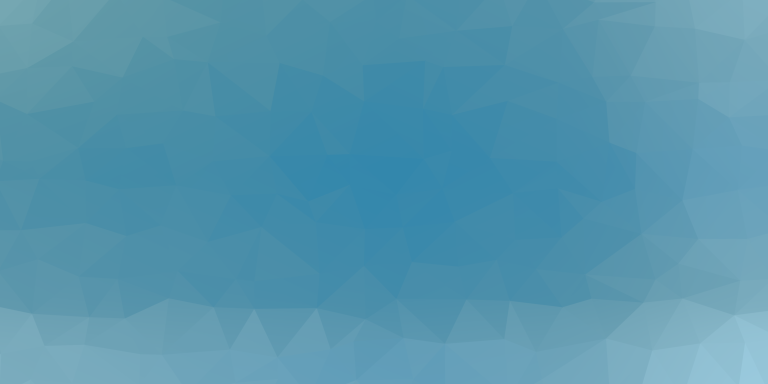
A WebGL 2 fragment shader for this background:

```glsl
#version 300 es
precision highp float;
// Low-poly blue backdrop: a jittered grid is split into triangles, and each
// facet takes a nearly flat colour from a smooth field that is deepest near
// the centre and grows paler toward the right side and the lower band.
uniform vec2 u_resolution;
out vec4 fragColor;

const vec2 CELL = vec2(0.122, 0.1035); // facet spacing, in canvas heights
const vec2 SHIFT = vec2(0.03, 0.013);  // grid offset

float hash(vec2 p) {
    vec3 q = fract(vec3(p.xyx) * 0.1031);
    q += dot(q, q.yzx + 33.33);
    return fract((q.x + q.y) * q.z);
}

// Mesh vertex belonging to one grid node
vec2 meshVertex(vec2 node) {
    vec2 jitter = vec2(hash(node + 17.3), hash(node + 71.9)) - 0.5;
    return (node + jitter * vec2(0.66, 0.6)) * CELL - SHIFT;
}

// Smooth colour field over the unit canvas
vec3 fieldColor(vec2 uv, float shade) {
    vec2 d = uv - vec2(0.515, 0.545);
    float pale = 0.2 * abs(d.x) + 0.21 * abs(d.y);
    pale += 0.11 * smoothstep(0.7, 0.98, uv.x);
    pale += 0.08 * (1.0 - smoothstep(0.12, 0.24, uv.y));
    pale += 0.05 * smoothstep(0.3, 0.0, uv.x) * smoothstep(0.6, 1.0, uv.y);
    pale = max(pale + shade, 0.0);

    vec3 color = vec3(0.2, 0.53, 0.68) + pale * vec3(1.0, 0.2, -0.35)
               + pale * pale * vec3(0.0, 1.1, 2.0);

    // Cooler glows at the right edge and bottom centre, greyer upper left
    vec2 right = (uv - vec2(0.97, 0.55)) / vec2(0.16, 0.22);
    vec2 bottom = (uv - vec2(0.5, 0.02)) / vec2(0.3, 0.12);
    float cool = exp(-dot(right, right)) + exp(-dot(bottom, bottom));
    color += cool * vec3(-0.01, 0.01, 0.04);
    color.b -= 0.025 * smoothstep(0.9, 0.0, length(uv - vec2(0.0, 1.0)));
    return color;
}

// Signed distance to the line a-b, positive on its left
float leftOf(vec2 p, vec2 a, vec2 b) {
    vec2 e = b - a;
    return (e.x * (p.y - a.y) - e.y * (p.x - a.x)) / length(e);
}

// Adds a counter-clockwise facet, weighted by its smooth coverage
void addFacet(inout vec4 sum, vec2 p, vec2 a, vec2 b, vec2 c, float seed) {
    float inside = min(leftOf(p, a, b), min(leftOf(p, b, c), leftOf(p, c, a)));
    float soft = 0.7 / u_resolution.y;
    float cover = smoothstep(-soft, soft, inside);
    if (cover <= 0.0) return;
    vec2 sampleAt = mix((a + b + c) / 3.0, p, 0.3);
    sampleAt.x *= u_resolution.y / u_resolution.x;
    sum += cover * vec4(fieldColor(sampleAt, (seed - 0.5) * 0.03), 1.0);
}

void main() {
    vec2 p = gl_FragCoord.xy / u_resolution.y;
    vec2 home = floor((p + SHIFT) / CELL);
    vec4 sum = vec4(0.0);

    // Test the two facets of every nearby cell
    for (int j = -1; j <= 1; j++) {
        for (int i = -1; i <= 1; i++) {
            vec2 node = home + vec2(i, j);
            vec2 a = meshVertex(node);
            vec2 b = meshVertex(node + vec2(1, 0));
            vec2 c = meshVertex(node + vec2(1, 1));
            vec2 d = meshVertex(node + vec2(0, 1));
            float s1 = hash(node + 5.1);
            float s2 = hash(node + 43.7);
            // Split along the shorter diagonal
            if (distance(a, c) < distance(b, d)) {
                addFacet(sum, p, a, b, c, s1);
                addFacet(sum, p, a, c, d, s2);
            } else {
                addFacet(sum, p, a, b, d, s1);
                addFacet(sum, p, b, c, d, s2);
            }
        }
    }
    vec2 uv = gl_FragCoord.xy / u_resolution;
    vec3 color = sum.a > 0.0 ? sum.rgb / sum.a : fieldColor(uv, 0.0);
    fragColor = vec4(color, 1.0);
}
```
